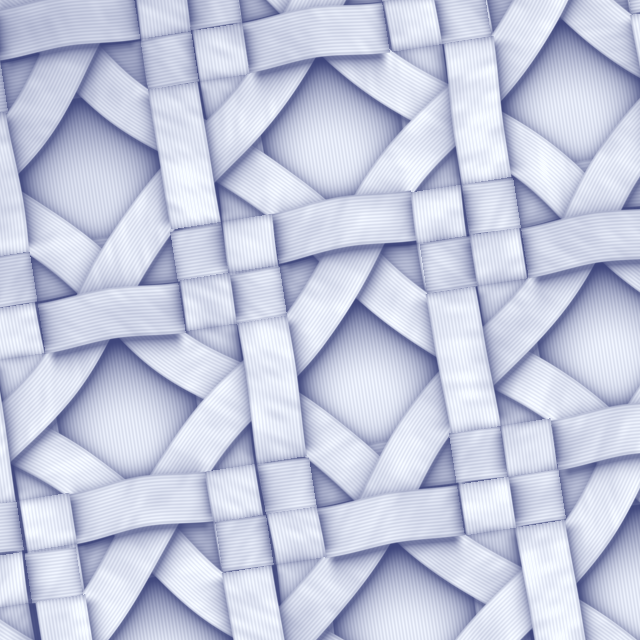
Write a three.js fragment shader that draws this pattern.

```glsl
varying vec2 vUv;

float hash(vec2 p) {
  vec3 h = fract(p.xyx * 0.1031);
  h += dot(h, h.yzx + 33.33);
  return fract((h.x + h.y) * h.z);
}

float noise(vec2 p) {
  vec2 i = floor(p), f = fract(p);
  f = f * f * (3.0 - 2.0 * f);
  return mix(mix(hash(i), hash(i + vec2(1.0, 0.0)), f.x),
             mix(hash(i + vec2(0.0, 1.0)), hash(i + 1.0), f.x), f.y);
}

// Section of a cell: before, on the first, on the second, or after the strip pair
float section(float x) {
  return step(-0.21, x) + step(0.0, x) + step(0.21, x);
}

// Distance along a paired strip to the place where it dives under another
float diveDistance(float along) {
  float x = abs(along - floor(along + 0.5));
  return min(x, abs(x - 0.21));
}

// Returns distance across, distance along, stacking level and strand id.
// Kinds: 0-1 horizontal pair, 2-3 vertical pair, 4 falling, 5 rising diagonal.
vec4 strip(vec2 g, int kind) {
  vec2 cell = floor(g + 0.5), q = g - cell;
  float parity = cell.x + cell.y;
  vec2 bend = 0.03 * sin(6.28318 * g);
  vec4 s;
  if (kind < 2) {
    float side = float(kind);
    float bow = 0.02 * smoothstep(0.21, 0.5, abs(q.x));
    s = vec4(q.y - (side - 0.5) * 0.214 + bow, g.x,
             3.0 * mod(section(q.x) + side + parity, 2.0), cell.y * 2.0 + side + 20.0);
  } else if (kind < 4) {
    float side = float(kind - 2);
    s = vec4(q.x - (side - 0.5) * 0.214, g.y,
             3.0 - 3.0 * mod(section(q.y) + side + parity, 2.0), cell.x * 2.0 + side + 50.0);
  } else if (kind == 4) {
    float d = g.x - g.y - bend.x + bend.y;
    s = vec4((fract(d) - 0.5) * 0.707, (g.x + g.y) * 0.707, 1.0, floor(d) + 80.0);
  } else {
    float d = g.x + g.y - bend.x - bend.y;
    s = vec4((fract(d) - 0.5) * 0.707, (g.x - g.y) * 0.707, 2.0, floor(d) + 110.0);
  }
  s.x += 0.022 * (noise(vec2(s.y * 2.5 + 40.0, s.w * 7.0)) - 0.5);
  return s;
}

float pinstripe(float x) {
  return 0.058 * sin(x * 455.0);
}

// Light on the cloth of one strip: hems, wrinkles, stripes and shaded ends
float clothLight(vec4 s, int kind) {
  float hem = smoothstep(0.085, 0.103, abs(s.x));
  float folds = noise(vec2(s.y * 5.0 + 60.0, s.x * 9.0 + s.w * 5.0));
  float skew = s.y + s.x * (hash(vec2(s.w, 3.0)) - 0.5) * 2.0;
  float wrinkles = noise(vec2(skew * 28.0 + 300.0, s.x * 14.0 + s.w * 11.0)) - 0.5;
  bool vertical = kind == 2 || kind == 3;
  float tone = vertical ? 0.95 : kind < 2 ? 0.87 : 0.92;
  float ends = kind < 4 ? 0.32 * exp(-diveDistance(s.y) * 55.0) : 0.0;
  return tone + 0.15 * (folds - 0.45) + (vertical ? 0.14 : 0.08) * wrinkles
       + 0.06 * (hash(vec2(s.w, 9.0)) - 0.5) - 0.14 * hem - ends + pinstripe(s.x);
}

void main() {
  // Tilted lattice whose integer points are the crossings of the pairs
  vec2 d = vUv - vec2(0.357, 0.574);
  vec2 g = vec2(dot(d, vec2(0.988, 0.153)), dot(d, vec2(0.153, -0.988))) / 0.382;

  // Backing cloth, shaded towards the upper rim of each opening
  vec2 h = fract(g) - 0.5;
  float light = 0.93 - 0.55 * smoothstep(0.08, 0.48, length(h - vec2(-0.02, 0.12)));
  light += pinstripe(g.x) + 0.06 * (noise(g * 4.0 + 40.0) - 0.5);

  // Strips painted from the lowest level up; pairs also shade the backing
  for (int level = 0; level < 4; level++) {
    for (int kind = 0; kind < 6; kind++) {
      vec4 s = strip(g, kind);
      bool present = abs(s.z - float(level)) < 0.5;
      if (present || (level == 0 && kind < 4)) {
        float reach = max(abs(strip(g + vec2(-0.004, -0.02), kind).x) - 0.1, 0.0);
        float fade = level == 3 ? smoothstep(0.0, 0.05, diveDistance(s.y)) : 1.0;
        light *= 1.0 - 0.68 * fade * exp(-reach * 34.0);
      }
      if (present) {
        float cover = 1.0 - smoothstep(-0.004, 0.004, abs(s.x) - 0.103);
        light = mix(light, clothLight(s, kind), cover);
      }
    }
  }

  // Room light falls off at the upper left
  light *= mix(0.84, 1.04, smoothstep(0.0, 0.7, vUv.x + 1.0 - vUv.y));
  vec3 color = mix(vec3(0.24, 0.27, 0.48), vec3(0.92, 0.94, 0.985), clamp(light, 0.0, 1.08));
  gl_FragColor = vec4(color, 1.0);
}
```
